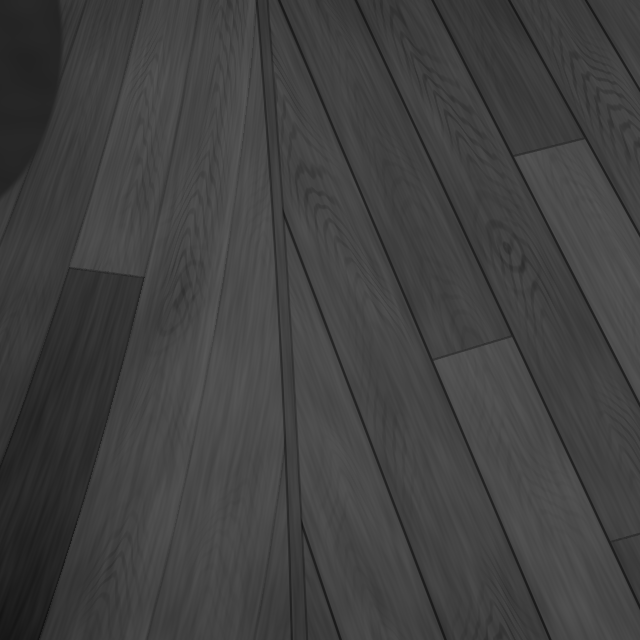
Give the GLSL for this texture, as a Shadertoy shader.

```glsl
const float TAU = 6.28318;

float hash(float n) { return fract(sin(n * 91.17) * 437.58); }

vec2 gradientAt(vec2 cell) {
    float angle = TAU * fract(sin(dot(cell, vec2(127.1, 311.7))) * 4375.85);
    return vec2(cos(angle), sin(angle));
}

float gradientNoise(vec2 p) {
    vec2 i = floor(p), f = fract(p);
    vec2 s = f * f * f * (f * (f * 6.0 - 15.0) + 10.0);
    vec2 e = vec2(0, 1);
    float low = mix(dot(gradientAt(i), f), dot(gradientAt(i + e.yx), f - e.yx), s.x);
    float high = mix(dot(gradientAt(i + e), f - e), dot(gradientAt(i + e.yy), f - e.yy), s.x);
    return mix(low, high, s.y);
}

float lineMask(float d, float halfWidth, float soft) {
    return 1.0 - smoothstep(halfWidth, halfWidth + soft, abs(d));
}

float spot(vec2 p, vec2 center, vec2 size) {
    vec2 q = (p - center) / size;
    return exp(-dot(q, q));
}

// Fibres and nested arches; q.x runs across a board, q.y along it
float woodGrain(vec2 q, float seed, float figure) {
    vec2 offset = vec2(seed * 13.7, seed * 5.3);
    float warp = gradientNoise(q * vec2(2.0, 6.0) + offset);
    float fibre = gradientNoise(q * vec2(13.0, 5.0) + offset + warp);
    float fine = gradientNoise(q * vec2(30.0, 16.0) + offset);
    float across = q.x - 0.5 - 0.25 * warp;
    float arch = q.y - 0.4 * sqrt(across * across + 0.004);
    float rings = sin(TAU * (29.0 * arch + 1.6 * warp + 0.4 * fibre));
    float fade = smoothstep(0.5, 0.1, abs(across));
    float patchy = smoothstep(-0.3, 0.3, gradientNoise(vec2(q.x, q.y * 5.0) + offset.yx));
    float veins = smoothstep(0.1, 1.0, rings) * fade * patchy;
    return 0.032 * fibre + 0.028 * fine + 0.025 * warp - 0.045 * figure * veins;
}

// Closed oval rings, leaning sideways
float knot(vec2 p, vec2 center, vec2 size, float lean) {
    vec2 q = p - center;
    q.x -= lean * q.y;
    q /= size;
    float r = length(q) + 0.25 * gradientNoise(p * 25.0);
    return smoothstep(0.1, 1.0, sin(r * 14.0)) * exp(-r * r * 1.2);
}

// x: tone change beyond the end joint, y: dark joint line
vec2 endJoint(vec2 p, vec2 at, float slope, float soft) {
    float d = p.y - at.y - slope * (p.x - at.x);
    return vec2(smoothstep(-soft, soft, d), lineMask(d, 0.0006, soft));
}

float rightBoards(vec2 p, float soft) {
    float width = 0.1198 + 0.044 * p.y;
    float u = (p.x - 0.436 - 0.424 * p.y) / width;
    float board = floor(u), across = fract(u);
    float odd = mod(board, 2.0);
    float tone = 0.262 + 0.018 * (hash(board + 3.0) - 0.5);
    vec2 joint = vec2(0);
    if (board == 0.0) {
        joint = endJoint(p, vec2(0.684, 0.56), -0.30, soft);
        tone = mix(0.25, 0.298, joint.x);
    } else if (board == 1.0) {
        joint = endJoint(p, vec2(0.957, 0.846), -0.28, soft);
        tone = 0.255;
    } else if (board == 2.0) {
        joint = endJoint(p, vec2(0.814, 0.241), -0.25, soft);
        tone = mix(0.234, 0.298, joint.x);
    } else if (board == -2.0) {
        tone = 0.283;
    }
    tone += woodGrain(vec2(across, p.y), board + 7.0 + 4.0 * joint.x, mix(0.3, 1.0, odd));
    tone -= 0.05 * knot(p, vec2(0.79, 0.385), vec2(0.038, 0.075), 0.4);
    float seamDistance = min(across, 1.0 - across) * width * 0.9;
    tone -= 0.03 * exp(-seamDistance * 160.0);
    tone = mix(tone, 0.10, 0.85 * lineMask(seamDistance, 0.0007, soft));
    return mix(tone, 0.14, 0.6 * joint.y);
}

float leftBoards(vec2 p, float soft) {
    float width = 0.0885 + 0.08 * p.y;
    float u = (0.401 - 0.08 * p.y - 0.092 * p.y * p.y - p.x) / width;
    float board = floor(u), across = fract(u);
    float tone = 0.265;
    vec2 joint = vec2(0);
    if (board == 0.0) {
        tone = 0.275 + 0.045 * exp(-across * 4.0);
    } else if (board == 1.0) {
        joint = endJoint(p, vec2(0.16, 0.425), 0.13, soft);
        tone = mix(0.285, 0.198, joint.x);
    } else if (board == -1.0) {
        tone = 0.287;
    } else if (board == 2.0) {
        tone = 0.25;
    }
    float figure = board == 0.0 || board == 1.0 ? 0.75 * (1.0 - joint.x) : 0.25;
    tone += woodGrain(vec2(across, p.y), board + 21.0 + 5.0 * joint.x, figure);
    // Dusky oval in the pale board
    vec2 ovalCenter = vec2(0.282, 0.465);
    tone -= 0.035 * spot(p + vec2(0.45 * (p.y - 0.465), 0), ovalCenter, vec2(0.05, 0.095));
    tone -= 0.03 * knot(p, ovalCenter, vec2(0.042, 0.085), -0.45);
    float seamDistance = min(across, 1.0 - across) * width;
    tone -= 0.045 * lineMask(seamDistance, 0.0004, soft * 1.5);
    return tone - 0.05 * joint.y;
}

void mainImage(out vec4 fragColor, in vec2 fragCoord) {
    vec2 p = fragCoord / iResolution.xy;
    p.y = 1.0 - p.y;
    float soft = max(1.2 / iResolution.y, 0.0022);

    // Two fans of boards meeting at a narrow central strip
    float stripLeft = 0.401 + 0.085 * p.y - 0.03 * p.y * p.y;
    float stripRight = 0.418 + 0.08 * p.y - 0.018 * p.y * p.y;
    float strip = 0.242 + woodGrain(vec2((p.x - stripLeft) * 8.0, p.y), 40.0, 0.1);
    float tone = mix(leftBoards(p, soft), strip, smoothstep(-soft, soft, p.x - stripLeft));
    tone = mix(tone, rightBoards(p, soft), smoothstep(-soft, soft, p.x - stripRight));
    tone -= 0.10 * lineMask(p.x - stripLeft, 0.0006, soft);
    tone -= 0.07 * lineMask(p.x - stripRight, 0.0005, soft);

    // Broad light and shade
    tone += 0.018 * spot(p, vec2(0.45, 0.55), vec2(0.35, 0.4));
    tone -= 0.075 * spot(p, vec2(-0.05, 0.95), vec2(0.22, 0.45));
    tone -= 0.025 * smoothstep(0.8, 1.0, p.y);
    tone -= 0.02 * smoothstep(0.12, 0.0, p.y);

    // Rounded dark object in the corner
    float rim = length((p - vec2(-0.098, 0.065)) / vec2(0.195, 0.283)) - 1.0;
    tone -= 0.04 * exp(-max(rim, 0.0) * 7.0);
    float object = 0.145 + 0.025 * gradientNoise(p * vec2(12.0, 20.0));
    tone = mix(object, tone, smoothstep(-0.025, 0.025, rim));
    fragColor = vec4(vec3(tone), 1.0);
}
```
